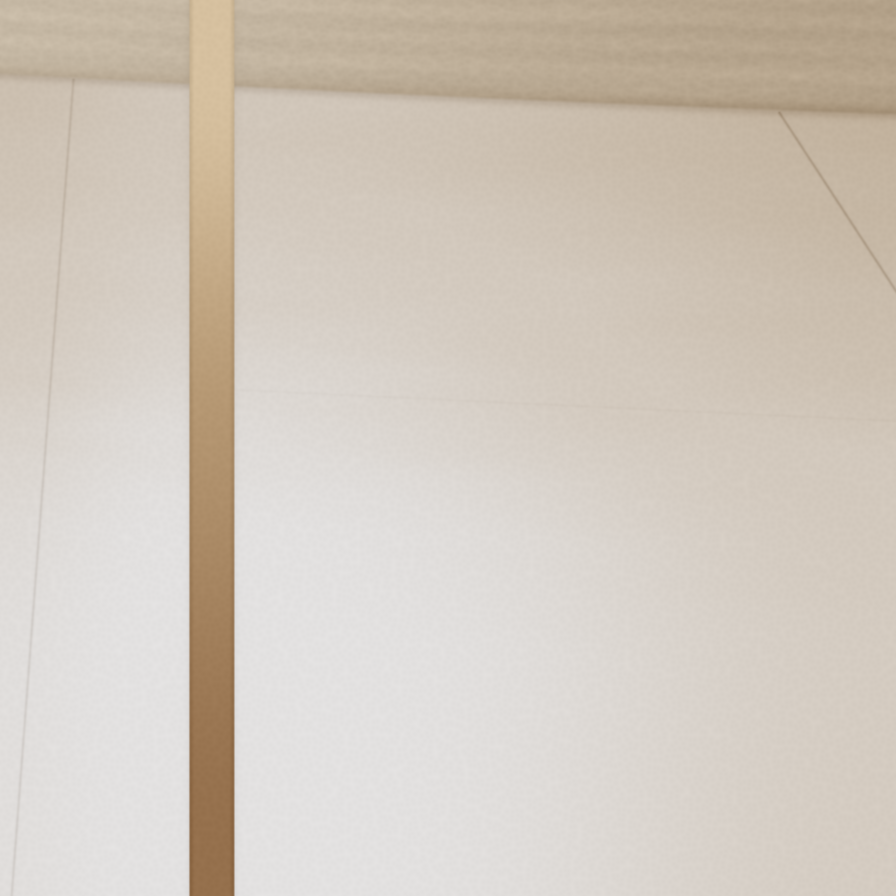
Give the GLSL for this texture, as a three.js fragment shader.

```glsl
// Draws a pale tiled floor in soft light, with a baseboard above and an upright brass strip.
varying vec2 vUv;

const vec3 FLOOR_LIT = vec3(0.890, 0.884, 0.882);
const vec3 FLOOR_MID = vec3(0.825, 0.787, 0.741);
const vec3 FLOOR_DIM = vec3(0.750, 0.683, 0.595);
const vec3 BOARD_LEFT = vec3(0.780, 0.728, 0.650);
const vec3 BOARD_RIGHT = vec3(0.705, 0.635, 0.540);
const vec3 BRASS_PALE = vec3(0.840, 0.755, 0.625);
const vec3 BRASS_MID = vec3(0.720, 0.605, 0.460);
const vec3 BRASS_DEEP = vec3(0.585, 0.440, 0.300);

const float STRIP_X = 0.2365;
const float STRIP_HALF = 0.0250;
const float EDGE_SOFT = 0.0015;
const float SEAM_WIDTH = 0.0018;
const float GRAIN_SCALE = 150.0;
const float GRAIN_AMOUNT = 0.018;
const float STREAK_AMOUNT = 0.045;

vec2 hash2(vec2 p) {
  vec2 q = vec2(dot(p, vec2(127.1, 311.7)), dot(p, vec2(269.5, 183.3)));
  return fract(sin(q) * 43758.5);
}

// Distance to the nearest scattered cell point.
float cellular(vec2 p) {
  vec2 cell = floor(p), f = fract(p);
  float nearest = 2.0;
  for (int j = -1; j <= 1; j++) {
    for (int i = -1; i <= 1; i++) {
      vec2 offset = vec2(float(i), float(j));
      nearest = min(nearest, length(offset + hash2(cell + offset) - f));
    }
  }
  return nearest;
}

// Long, faint bands made of layered, bent sines.
float streaks(vec2 p) {
  float sum = 0.0, weight = 0.5;
  for (int i = 0; i < 5; i++) {
    float k = float(i);
    float bend = sin(p.x * (4.0 + 2.3 * k) + k * 1.7);
    sum += weight * sin(p.y * 23.0 * pow(1.65, k) + 1.4 * bend + k * 2.1)
         * (0.6 + 0.4 * sin(p.x * (5.0 + 3.0 * k) + p.y * 7.0 + k));
    weight *= 0.68;
  }
  return sum;
}

float segment(vec2 p, vec2 a, vec2 b) {
  vec2 ab = b - a;
  return length(p - a - ab * clamp(dot(p - a, ab) / dot(ab, ab), 0.0, 1.0));
}

float seam(vec2 p, vec2 a, vec2 b) {
  return exp(-pow(segment(p, a, b) / SEAM_WIDTH, 2.0));
}

float boardEdge(float x) {
  return 0.917 - 0.056 * x + 0.011 * x * x;
}

vec3 floorColor(vec2 p) {
  float dim = 0.58 * smoothstep(0.25, 1.0, p.y)
            + 0.42 * smoothstep(0.25, 1.1, p.x)
            + 0.12 * smoothstep(0.20, 0.0, p.x);
  dim += STREAK_AMOUNT * streaks(p + vec2(0.0, 0.04 * p.x)) * smoothstep(0.1, 0.7, p.y);
  vec3 col = mix(FLOOR_LIT, FLOOR_MID, smoothstep(0.0, 0.5, dim));
  col = mix(col, FLOOR_DIM, clamp(dim * 2.0 - 1.0, 0.0, 1.0));

  // Tile joints
  float joints = 0.06 * seam(p, vec2(0.082, 0.911), vec2(0.013, 0.0));
  joints += 0.10 * seam(p, vec2(0.870, 0.874), vec2(1.010, 0.660));
  joints += 0.012 * seam(p, vec2(0.262, 0.565), vec2(1.0, 0.530));
  return col - joints * vec3(0.9, 1.0, 1.1);
}

vec3 boardColor(vec2 p, float above) {
  vec3 col = mix(BOARD_LEFT, BOARD_RIGHT, smoothstep(0.0, 1.1, p.x));
  float ridges = sin(above * 210.0 + 0.8 * sin(p.x * 5.0));
  float mottle = cellular(p * vec2(70.0, 130.0)) - 0.5;
  return col + 0.010 * ridges + 0.012 * streaks(p * vec2(1.0, 2.5)) + 0.025 * mottle;
}

vec3 brassColor(vec2 p) {
  vec3 col = mix(BRASS_DEEP, BRASS_MID, smoothstep(0.05, 0.65, p.y));
  col = mix(col, BRASS_PALE, smoothstep(0.52, 0.92, p.y));
  float across = abs(p.x - STRIP_X) / STRIP_HALF;
  return col - 0.06 * smoothstep(0.75, 1.0, across);
}

void main() {
  vec2 p = vUv;
  float above = p.y - boardEdge(p.x);
  vec3 col = mix(floorColor(p), boardColor(p, above), smoothstep(-0.002, 0.003, above));

  // Contact shadow where the floor meets the baseboard
  float shadowWidth = above > 0.0 ? 0.012 : 0.006;
  col -= vec3(0.065, 0.072, 0.078) * exp(-pow(above / shadowWidth, 2.0));

  // Brass strip with a narrow shade along its sides
  float stripDist = abs(p.x - STRIP_X) - STRIP_HALF;
  col -= 0.035 * exp(-max(stripDist, 0.0) / 0.003);
  col = mix(col, brassColor(p), 1.0 - smoothstep(-EDGE_SOFT, EDGE_SOFT, stripDist));

  col += GRAIN_AMOUNT * (cellular(p * GRAIN_SCALE) - 0.48);
  gl_FragColor = vec4(col, 1.0);
}
```
